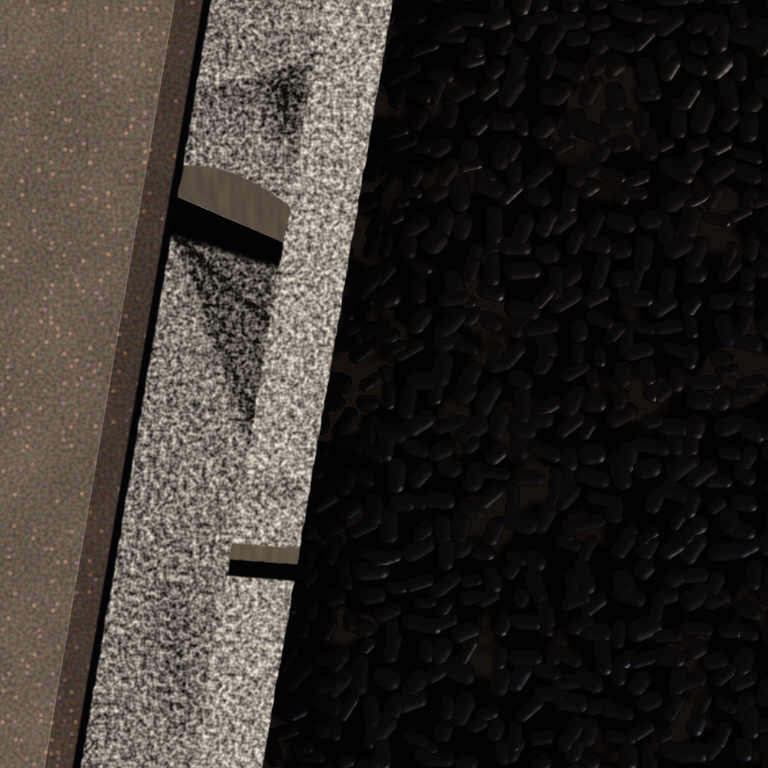
A Shadertoy shader for this texture:

```glsl
// Slanted metal plate and chipped stone kerb beside a bed of glossy black pebbles.

const float SLANT = 0.17; // sideways drift of every long edge

float hash(vec2 p) {
    vec3 q = fract(p.xyx * vec3(0.1031, 0.1030, 0.0973));
    q += dot(q, q.yzx + 33.33);
    return fract((q.x + q.y) * q.z);
}

vec2 hash2(vec2 p) { return vec2(hash(p), hash(p + 57.3)); }

// Gradient noise, roughly -0.7 to 0.7
float gradientDot(vec2 cell, vec2 offset) {
    float a = 6.2832 * hash(cell);
    return dot(vec2(cos(a), sin(a)), offset);
}

float noise(vec2 p) {
    vec2 i = floor(p), f = p - i, e = vec2(0.0, 1.0);
    vec2 u = f * f * f * (f * (f * 6.0 - 15.0) + 10.0);
    return mix(mix(gradientDot(i, f), gradientDot(i + e.yx, f - e.yx), u.x),
               mix(gradientDot(i + e, f - e), gradientDot(i + 1.0, f - 1.0), u.x), u.y);
}

float fbm(vec2 p) {
    float sum = 0.0, amp = 1.0;
    for (int i = 0; i < 4; i++) {
        sum += amp * noise(p);
        p = mat2(1.6, 1.2, -1.2, 1.6) * p + 7.1;
        amp *= 0.5;
    }
    return sum;
}

float above(float edge, float x, float aa) { return smoothstep(edge - aa, edge + aa, x); }

float band(float lo, float hi, float x, float aa) { return above(lo, x, aa) * (1.0 - above(hi, x, aa)); }

// Soft elliptical spot
float spot(vec2 p, vec2 centre, vec2 size) {
    vec2 d = (p - centre) / size;
    return exp(-dot(d, d));
}

// Overlapping capsules; the highest surface at each place is lit
vec3 pebbles(vec2 p, float edgeDist) {
    const float CELL = 0.033;
    vec2 g = p / CELL + 0.35 * vec2(noise(p * 9.0), noise(p * 9.0 + 40.0));
    vec2 home = floor(g);
    float top = 0.0, gloss = 0.0;
    vec3 normal = vec3(0.0, 0.0, 1.0);
    for (int j = -1; j <= 1; j++)
    for (int i = -1; i <= 1; i++) {
        vec2 id = home + vec2(i, j);
        vec2 rnd = hash2(id);
        float angle = 0.65 + 2.3 * (hash(id + 11.0) - 0.5);
        vec2 axis = vec2(cos(angle), sin(angle));
        vec2 q = g - id - 0.15 - 0.7 * rnd;
        float reach = mix(0.12, 0.42, hash(id + 23.0));
        float radius = mix(0.25, 0.40, hash(id + 31.0));
        vec2 side = (q - axis * clamp(dot(q, axis), -reach, reach)) / radius;
        float r2 = dot(side, side);
        float dome = sqrt(max(1.0 - r2, 0.0));
        float height = dome + 0.6 * hash(id + 5.0);
        if (r2 < 1.0 && height > top) {
            top = height;
            normal = vec3(side, dome);
            gloss = hash(id + 71.0);
        }
    }
    float brown = above(0.28, fbm(p * 7.0 + 3.0) + 0.25 * exp(-edgeDist * 18.0), 0.1);
    vec3 ground = mix(vec3(0.012, 0.009, 0.009), vec3(0.085, 0.062, 0.05), brown);
    if (top <= 0.0) return ground;
    float facing = max(dot(normal, normalize(vec3(0.5, -0.6, 0.62))), 0.0);
    float wear = 0.7 + 0.6 * noise(p * 120.0);
    vec3 tint = mix(vec3(0.72, 0.77, 0.92), vec3(1.0, 0.91, 0.86), above(0.4, p.y + 0.5 * noise(p * 5.0), 0.3));
    float rim = smoothstep(0.05, 0.5, normal.z);
    float shine = 0.065 * pow(facing, 5.0) + (0.04 + 0.48 * gloss * gloss * gloss) * pow(facing, 26.0) * wear;
    float shade = mix(0.35, 1.0, smoothstep(-0.01, 0.13, edgeDist));
    return (vec3(0.036, 0.029, 0.028) * rim + tint * shine) * shade;
}

// Worn plate with scattered warm flecks
vec3 plate(vec2 p, float bevel) {
    vec3 base = mix(vec3(0.405, 0.352, 0.305), vec3(0.27, 0.22, 0.185), bevel);
    base *= 1.0 + 0.12 * fbm(p * 9.0) + 0.28 * noise(p * 190.0);
    base += 0.05 * vec3(noise(p * 170.0), noise(p * 170.0 + 31.0), noise(p * 170.0 + 67.0));
    vec2 g = p * 125.0, id = floor(g);
    float fleck = 1.0 - smoothstep(0.15, 0.5, length(g - id - 0.3 - 0.4 * hash2(id)));
    fleck *= above(0.91 - 0.1 * noise(p * 8.0), hash(id + 3.0), 0.03);
    vec3 warm = mix(vec3(0.82, 0.62, 0.42), vec3(0.66, 0.48, 0.58), hash(id + 19.0));
    return mix(base, warm, 0.65 * fleck * (1.0 - 0.4 * bevel));
}

// p.y runs downwards; s is the position across the slanted strip
vec3 stone(vec2 p, float s, float aa) {
    float strip = above(0.423 + 0.004 * noise(p * 30.0), s, 2.0 * aa);
    float inner = 1.0 - strip;
    float rough = fbm(p * 22.0);
    float tone = mix(0.51, 0.64, strip) + 0.07 * rough;

    // Broken lump and hollow at the top
    float ridge = 0.098 - 2.6 * pow(max(p.x - 0.29, 0.0), 2.0) - p.y + 0.008 * rough;
    tone -= inner * 0.16 * smoothstep(0.0, -0.012, ridge) * smoothstep(-0.09, -0.01, ridge);
    tone += inner * 0.13 * exp(-pow(ridge / 0.008, 2.0));
    tone -= inner * 0.33 * spot(p + 0.008 * rough, vec2(0.375, 0.135), vec2(0.024, 0.048));

    // Dark wedge with a crack beneath the upper ledge
    float wedge = s - 0.281 - 0.544 * (p.y - 0.3125) + 0.009 * rough;
    float inWedge = inner * above(0.0, wedge, 0.007) * above(0.29, p.y, aa);
    tone -= inWedge * (0.20 + 0.14 * exp(-wedge * 45.0));
    float crack = s - 0.303 - 1.25 * (p.y - 0.325) + 0.014 * rough;
    tone -= inWedge * 0.25 * exp(-pow(crack / 0.007, 2.0));

    // Broad stains and the hump on the outer strip
    tone -= inner * 0.13 * spot(p, vec2(0.228, 0.835), vec2(0.035, 0.09));
    tone -= strip * 0.20 * spot(p, vec2(0.355, 0.638), vec2(0.035, 0.018));
    tone += strip * 0.10 * spot(p, vec2(0.345, 0.603), vec2(0.035, 0.015));
    float grain = 0.55 * noise(p * 125.0 + rough) + 0.42 * noise(p * 235.0);
    vec3 col = mix(vec3(0.07, 0.055, 0.045), vec3(0.91, 0.87, 0.81), clamp(tone + grain, 0.0, 1.0));

    // Smooth ledges with cast shadows
    float u = p.x - 0.245;
    float lip = 0.258 + 0.43 * (p.x - 0.234);
    float foot = 0.306 + 0.305 * (p.x - 0.221) + 0.006 * rough;
    vec3 ledge = vec3(0.34, 0.295, 0.25) * (1.0 + 0.2 * noise(p * vec2(90.0, 25.0)));
    col = mix(col, ledge, inner * band(0.215 + 3.1 * u * max(u, 0.0), lip, p.y, 2.0 * aa));
    col = mix(col, vec3(0.012, 0.009, 0.008), inner * above(lip, p.y, aa) * (1.0 - above(foot, p.y, 0.007)));
    float drop = p.y - 0.08 * (p.x - 0.302);
    col = mix(col, ledge * 1.1, strip * band(0.707, 0.728, drop, 2.0 * aa));
    return mix(col, vec3(0.015, 0.012, 0.01), strip * band(0.728, 0.750, drop, 2.0 * aa));
}

void mainImage(out vec4 fragColor, in vec2 fragCoord) {
    vec2 uv = fragCoord / iResolution.xy;
    vec2 p = vec2(uv.x, 1.0 - uv.y);
    float s = p.x + SLANT * p.y;
    float aa = 0.8 / iResolution.y;
    float kerbEnd = 0.5117 + 0.002 * noise(p * 60.0);

    vec3 col = plate(uv, above(0.228, s, aa));
    col += 0.07 * band(0.2265, 0.2285, s, aa);
    col = mix(col, vec3(0.014, 0.015, 0.028), above(0.2643, s, 2.0 * aa));
    col = mix(col, stone(p, s, aa), above(0.275 + 0.002 * noise(p * 70.0), s, 2.0 * aa));
    col = mix(col, pebbles(uv, s - kerbEnd), above(kerbEnd, s, 1.5 * aa));
    fragColor = vec4(col, 1.0);
}
```
